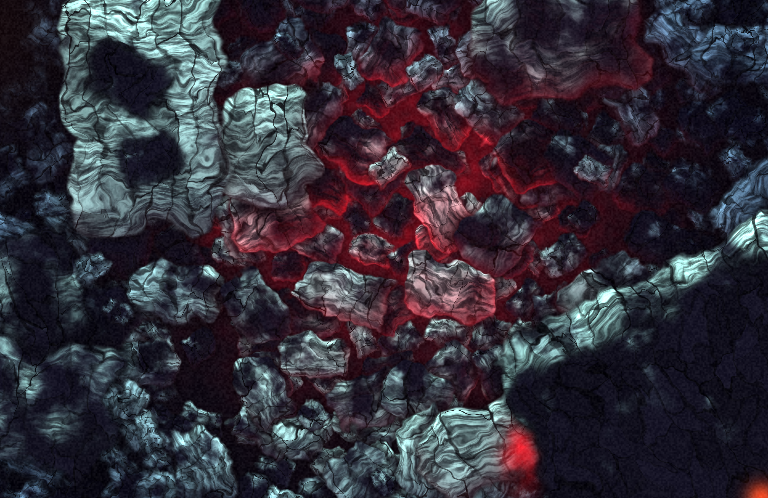
Give the GLSL for this texture, as a Shadertoy shader.

```glsl
// Glowing charcoal bed: layers of scattered, cracked coals lie over hot embers,
// with a few large charred logs on top. Each coal is a warped rounded box with
// ash, fibres, cracks and a red underside; fine film grain covers everything.

const vec3 CHAR = vec3(0.06, 0.055, 0.10);
const vec3 ASH = vec3(0.59, 0.81, 0.78);
const vec3 EMBER = vec3(0.95, 0.10, 0.14);
const vec3 DEEP_RED = vec3(0.52, 0.05, 0.10);

float hash(vec2 p) {
    vec3 v = fract(p.xyx * vec3(0.1031, 0.1030, 0.0973));
    v += dot(v, v.yzx + 33.33);
    return fract((v.x + v.y) * v.z);
}

float noise(vec2 p) {
    vec2 i = floor(p), f = fract(p);
    f = f * f * (3.0 - 2.0 * f);
    return mix(mix(hash(i), hash(i + vec2(1, 0)), f.x),
               mix(hash(i + vec2(0, 1)), hash(i + vec2(1, 1)), f.x), f.y);
}

vec2 drift(vec2 p) { return vec2(noise(p), noise(p + 41.0)) - 0.5; }

float fbm(vec2 p) {
    float sum = 0.0, amp = 0.53;
    for (int i = 0; i < 4; i++) {
        sum += amp * noise(p);
        p = p * 2.03 + 17.7;
        amp *= 0.5;
    }
    return sum;
}

vec2 rotate(vec2 v, float a) {
    float c = cos(a), s = sin(a);
    return vec2(c * v.x + s * v.y, c * v.y - s * v.x);
}

float roundBox(vec2 p, vec2 halfSize, float r) {
    vec2 d = abs(p) - halfSize + r;
    return length(max(d, 0.0)) + min(max(d.x, d.y), 0.0) - r;
}

float spot(vec2 p, vec2 center, vec2 radius) {
    vec2 d = (p - center) / radius;
    return exp(-dot(d, d));
}

// Charred blocks: a tone for each block, darkened in the fissures
float blocks(vec2 q, float size, float seed) {
    vec2 b = q / (size * vec2(0.75, 1.2)) + seed;
    b += 0.55 * drift(b * 1.3) + 0.16 * drift(b * 6.0);
    b.y += 0.43 * floor(b.x);
    vec2 e = 0.5 - abs(fract(b) - 0.5);
    float width = 0.01 + 0.13 * noise(b * 1.9 + 7.0);
    float gap = 1.0 - smoothstep(width * 0.3, width * 1.3, min(e.x, e.y * 1.6));
    return (0.7 + 0.5 * hash(floor(b))) * (1.0 - 0.85 * gap * noise(b * 1.1 + 3.0) - 0.1 * gap);
}

// Lays one coal over the colour below it
vec3 coal(vec3 under, vec2 p, vec2 center, vec2 halfSize, float angle,
          float seed, float ash, float heat, float soft) {
    vec2 q = rotate(p - center, angle);
    float size = min(min(halfSize.x, halfSize.y), 0.10);
    if (roundBox(q, halfSize, 0.0) > size) return under;
    vec2 w = q / size + seed;
    q += size * (0.55 * drift(w * 1.3) + 0.15 * drift(w * 5.0));
    float d = roundBox(q, halfSize, size * 0.5);

    // Contact shadow, or ember light where it is hot
    float contact = exp(-max(d, 0.0) / (size * 0.2)) * (1.0 - smoothstep(0.0, size * 0.7, d));
    under = mix(under, mix(under * 0.25, DEEP_RED, heat * 0.7), contact * 0.85);

    vec2 bulge = clamp(q / halfSize, -1.0, 1.0);
    float facing = dot(rotate(bulge * abs(bulge), -angle), vec2(-0.25, 0.9));
    float light = clamp(0.72 + 0.5 * facing, 0.08, 1.1);
    float fibre = smoothstep(0.2, 0.8, fbm(q * vec2(42.0, 170.0) + seed));
    float cover = smoothstep(0.22, 0.78, fbm(w * 1.4) + ash - 0.5);
    vec3 col = mix(CHAR, ASH * (0.45 + 1.1 * fibre), cover * light);
    col *= blocks(q, min(size * 0.9, 0.062), seed);

    // Heat reddens the underside and lights the rim
    float below = 1.0 - smoothstep(-0.5, 0.55, facing);
    float red = heat * (0.3 + 0.7 * below);
    col *= mix(vec3(1.0), vec3(1.0, 0.28, 0.34), red);
    float rim = exp(min(d, 0.0) / (size * 0.25)) * below;
    col += EMBER * (red * (0.06 + 0.34 * noise(w * 1.8) * fibre) + 0.8 * heat * rim);
    return mix(under, col, 1.0 - smoothstep(-soft, soft, d));
}

// One jittered grid of coals, the lower ones lying in front
vec3 coalLayer(vec3 col, vec2 p, float density, float chance, float ash,
               float heat, float soft, float seed) {
    vec2 g = p * density + seed * 3.7;
    for (int y = 1; y >= -1; y--)
    for (int x = -1; x <= 1; x++) {
        vec2 id = floor(g) + vec2(x, y), key = id + seed * 13.0;
        if (hash(key) > chance) continue;
        float a = hash(key + 5.3), b = hash(key + 9.1), c = hash(key + 14.7);
        vec2 center = id + 0.5 + 0.5 * (vec2(a, b) - 0.5);
        vec2 halfSize = vec2(0.38 + 0.2 * b, 0.27 + 0.14 * c);
        col = coal(col, g / density, center / density, halfSize / density, 2.6 * (c - 0.5),
                   40.0 * a + seed, ash + 0.55 * (b - 0.5), heat * (0.4 + 0.8 * a), soft);
    }
    return col;
}

void mainImage(out vec4 fragColor, in vec2 fragCoord) {
    vec2 p = fragCoord / iResolution.y;
    float heat = spot(p, vec2(0.84, 0.64), vec2(0.40, 0.38)) * (0.4 + 1.1 * fbm(p * 5.0));
    heat = min(heat + 0.5 * spot(p, vec2(0.5, 0.57), vec2(0.13, 0.08)), 1.0);
    float soft = mix(0.003, 0.009, smoothstep(0.35, 0.85, length(p - vec2(0.8, 0.5))));
    float ash = 0.36 + 0.24 * spot(p, vec2(0.65, 0.1), vec2(0.4, 0.2));

    // Ember bed and loose coals
    vec3 col = mix(CHAR * 0.5, mix(DEEP_RED, EMBER, 0.4 * heat) * (0.4 + fbm(p * 30.0)), heat * 0.9);
    col = coalLayer(col, p, 12.0, 0.95, ash, heat, soft, 1.0);
    col = coalLayer(col, p, 8.0, 0.75, ash, heat, soft, 2.0);
    col = coalLayer(col, p, 6.2, 0.6, ash + 0.06, heat, soft, 3.0);
    col = coalLayer(col, p, 15.0, 0.1, ash + 0.1, heat * 0.6, soft, 4.0);
    float dim = smoothstep(0.25, 0.75, length((p - vec2(0.75, 0.4)) * vec2(0.9, 1.0)));
    col *= mix(vec3(1.0), vec3(0.58, 0.60, 0.76), dim);

    // Ash heaps at the left, then the large logs
    col = coal(col, p, vec2(0.06, 0.40), vec2(0.10, 0.13), 0.2, 7.0, 0.3, 0.0, 0.01);
    col = coal(col, p, vec2(0.08, 0.18), vec2(0.14, 0.13), -0.2, 11.0, 0.34, 0.0, 0.01);
    col = coal(col, p, vec2(0.532, 0.713), vec2(0.10, 0.11), -0.04, 19.0, 0.8, 0.12, 0.004);
    col = coal(col, p, vec2(0.29, 0.79), vec2(0.155, 0.25), 0.06, 23.0, 0.85, 0.05, 0.006);
    col = coal(col, p, vec2(0.26, 0.84), vec2(0.08, 0.06), -0.5, 29.0, 0.05, 0.0, 0.02);
    col = coal(col, p, vec2(0.30, 0.68), vec2(0.06, 0.04), 0.3, 31.0, 0.1, 0.0, 0.02);
    col = coal(col, p, vec2(1.13, 0.92), vec2(0.17, 0.12), 0.12, 37.0, 0.36, 0.3, 0.006);
    col = coal(col, p, vec2(0.99, 0.12), vec2(0.14, 0.085), 0.5, 43.0, 0.85, 0.1, 0.006);
    col = mix(col, EMBER * fbm(p * 25.0) * 1.5, 0.9 * spot(p, vec2(1.05, 0.09), vec2(0.04, 0.07)));
    col = coal(col, p, vec2(1.43, 0.21), vec2(0.36, 0.27), 0.49, 47.0, 0.56, 0.0, 0.007);
    col = coal(col, p, vec2(1.46, 0.15), vec2(0.36, 0.27), 0.49, 53.0, 0.05, 0.0, 0.018);

    // Warm corners and film grain
    col = mix(col, vec3(0.07, 0.03, 0.03), spot(p, vec2(0.0, 0.95), vec2(0.12, 0.22)));
    col += vec3(0.9, 0.25, 0.05) * spot(p, vec2(1.53, 0.0), vec2(0.03));
    col += 0.07 * (noise(p * 310.0) - 0.5) + vec3(0.016, 0.014, 0.03);
    fragColor = vec4(clamp(col, 0.0, 1.0), 1.0);
}
```
